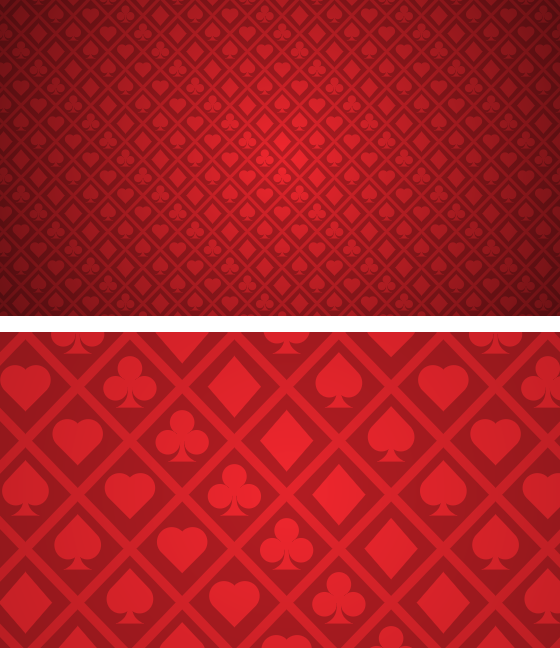
Top: the whole. Bottom: its middle third, enlarged.
Write a Shadertoy shader that draws this pattern.

```glsl
// A red card-table cloth: a diagonal lattice whose cells hold the four suits in turn,
// lit from the middle. Cells come from a rotated integer grid, suits from distance
// functions, and the light from a radial falloff.

#define PITCH vec2(0.1102, 0.1139)      // cell diagonals, in canvas heights
#define ORIGIN vec2(0.007, 0.052)       // centre of one diamond cell
#define LINE_HALF 0.09                  // lattice half width, in half cells
#define GLOW_CENTRE vec2(0.01, 0.0)
#define GLOW_PEAK 0.94
#define GLOW_FALLOFF 0.51
#define HUE vec3(1.0, 0.16, 0.19)
#define CLOTH_SHADE 0.745
#define LINE_SHADE 0.95

// Heart with its point at the origin, about 1.2 wide and 1.1 high.
float heartShape(vec2 p) {
    p.x = abs(p.x);
    if (p.x + p.y > 1.0) return length(p - vec2(0.25, 0.75)) - 0.3536;
    vec2 notch = p - vec2(0.0, 1.0);
    vec2 side = p - 0.5 * max(p.x + p.y, 0.0);
    return sqrt(min(dot(notch, notch), dot(side, side))) * sign(p.x - p.y);
}

// Stem that flares into a flat foot.
float stemShape(vec2 p) {
    float t = clamp((0.05 - p.y) / 0.45, 0.0, 1.0);
    float halfWidth = 0.04 + 0.22 * t * t * t * t;
    float flank = (abs(p.x) - halfWidth) / sqrt(1.0 + 3.8 * pow(t, 6.0));
    return max(flank, max(-0.40 - p.y, p.y - 0.15));
}

float diamondShape(vec2 p) {
    vec2 size = vec2(0.51, 0.59);
    p = abs(p);
    return (p.x * size.y + p.y * size.x - size.x * size.y) / length(size);
}

float spadeShape(vec2 p) {
    float leaf = 0.74 * heartShape(vec2(p.x, (0.66 - p.y) / 1.06) / 0.74);
    return min(leaf, stemShape(p));
}

float clubShape(vec2 p) {
    vec2 q = vec2(abs(p.x), p.y);
    float leaves = min(length(q - vec2(0.0, 0.35)), length(q - vec2(0.275, -0.03))) - 0.235;
    float core = length(q - vec2(0.0, 0.09)) - 0.12;
    return min(min(leaves, core), stemShape(p));
}

// Suits in order: diamond, spade, heart, club.
float suitShape(vec2 p, float suit) {
    if (suit < 0.5) return diamondShape(p);
    if (suit < 1.5) return spadeShape(p);
    if (suit < 2.5) return 0.8 * heartShape((p + vec2(0.0, 0.47)) / 0.8);
    return clubShape(p);
}

float coverage(float dist, float pixel) {
    return clamp(0.5 - dist / pixel, 0.0, 1.0);
}

void mainImage(out vec4 fragColor, in vec2 fragCoord) {
    vec2 p = (fragCoord - 0.5 * iResolution.xy) / iResolution.y;
    float pixel = 2.0 / (PITCH.x * iResolution.y);

    // Diagonal cells; each falling diagonal keeps one suit.
    vec2 q = (p - ORIGIN) / PITCH;
    vec2 grid = vec2(q.x + q.y, q.x - q.y);
    vec2 cell = floor(grid + 0.5);
    vec2 f = grid - cell;
    float aspect = PITCH.y / PITCH.x;
    vec2 local = vec2(f.x + f.y, (f.x - f.y) * aspect);

    // Lattice and suit coverage.
    float side = 2.0 * aspect / sqrt(1.0 + aspect * aspect);
    float lineDist = side * (0.5 - max(abs(f.x), abs(f.y))) - LINE_HALF;
    float line = coverage(lineDist, pixel);
    float suit = coverage(suitShape(local, mod(cell.x, 4.0)), pixel);

    // Cloth shades under the central glow.
    float shade = mix(CLOTH_SHADE, LINE_SHADE, line);
    shade = mix(shade, 1.0, suit);
    float glow = max(GLOW_PEAK - GLOW_FALLOFF * length(p - GLOW_CENTRE), 0.0);
    fragColor = vec4(HUE * glow * shade, 1.0);
}
```
